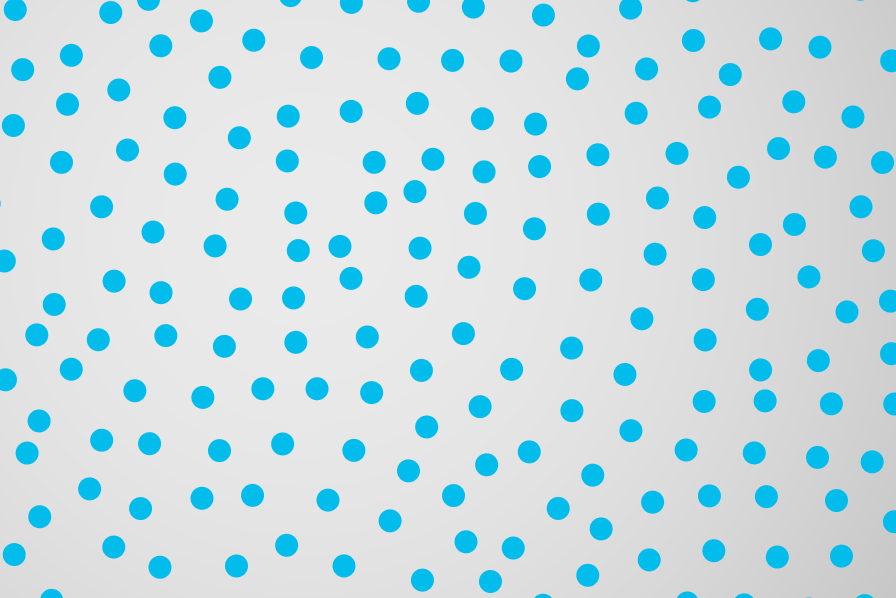
Give the GLSL for this pattern, as a WebGL 2 fragment shader.

```glsl
#version 300 es
precision highp float;
// Evenly scattered flat cyan dots on a softly lit pale grey wall.

#define SPACING 0.1025                  // mean dot distance, canvas heights
#define RADIUS 0.0192                   // dot radius, canvas heights
#define JITTER 0.32                     // random shift, in spacings
#define WARP 0.55                       // bending of the rows, in spacings
#define WARP_FREQ 0.72
#define PUSH 0.5                        // how strongly close dots part
#define TILT 0.3                        // turn of the rows, radians
#define DOT_COLOR vec3(0.008, 0.742, 0.922)
#define WALL_LIGHT 0.918
#define FALLOFF 0.105
#define LIGHT_POS vec2(0.34, 0.6)       // as a share of the canvas

uniform vec2 u_resolution;
out vec4 fragColor;

const float ROW = 0.8660254;            // row height of a triangular lattice
const float TAU = 6.2831853;

float hash(vec2 p) {
    return fract(sin(dot(p, vec2(127.1, 311.7))) * 43758.5453);
}

// Lattice point bent by a slow wave and shifted at random.
vec2 looseSite(vec2 cell) {
    vec2 site = vec2(cell.x + 0.5 * mod(cell.y, 2.0), cell.y * ROW);
    float angle = TAU * hash(cell + 3.7);
    float reach = JITTER * sqrt(hash(cell + 41.3));
    vec2 bend = WARP * sin(WARP_FREQ * site.yx + vec2(1.0, 4.0));
    return site + bend + reach * vec2(cos(angle), sin(angle));
}

// Moves a site away from neighbours that are too close.
vec2 spreadSite(vec2 cell, vec2 site) {
    vec2 shift = vec2(0.0);
    for (int y = -1; y <= 1; y++) {
        for (int x = -1; x <= 1; x++) {
            if (x == 0 && y == 0) continue;
            vec2 away = site - looseSite(cell + vec2(x, y));
            float gap = max(length(away), 0.001);
            shift += away / gap * max(1.0 - gap, 0.0) * PUSH;
        }
    }
    return site + shift;
}

// Distance to the nearest dot centre, in spacings.
float dotDistance(vec2 p) {
    float row = round(p.y / ROW);
    vec2 home = vec2(round(p.x - 0.5 * mod(row, 2.0)), row);
    float nearest = 1.0;
    for (int y = -2; y <= 2; y++) {
        for (int x = -2; x <= 2; x++) {
            vec2 cell = home + vec2(x, y);
            vec2 site = looseSite(cell);
            if (distance(p, site) > 1.0) continue;
            nearest = min(nearest, distance(p, spreadSite(cell, site)));
        }
    }
    return nearest;
}

void main() {
    vec2 p = gl_FragCoord.xy / u_resolution.y;
    float aspect = u_resolution.x / u_resolution.y;

    // Wall: light fading with distance from a bright spot
    vec2 fromLight = p - LIGHT_POS * vec2(aspect, 1.0);
    vec3 color = vec3(WALL_LIGHT - FALLOFF * dot(fromLight, fromLight));

    // Dots: edge softened over one pixel
    mat2 turn = mat2(cos(TILT), sin(TILT), -sin(TILT), cos(TILT));
    float edge = RADIUS - SPACING * dotDistance(turn * p / SPACING);
    float cover = clamp(0.5 + edge * u_resolution.y, 0.0, 1.0);
    fragColor = vec4(mix(color, DOT_COLOR, cover), 1.0);
}
```
